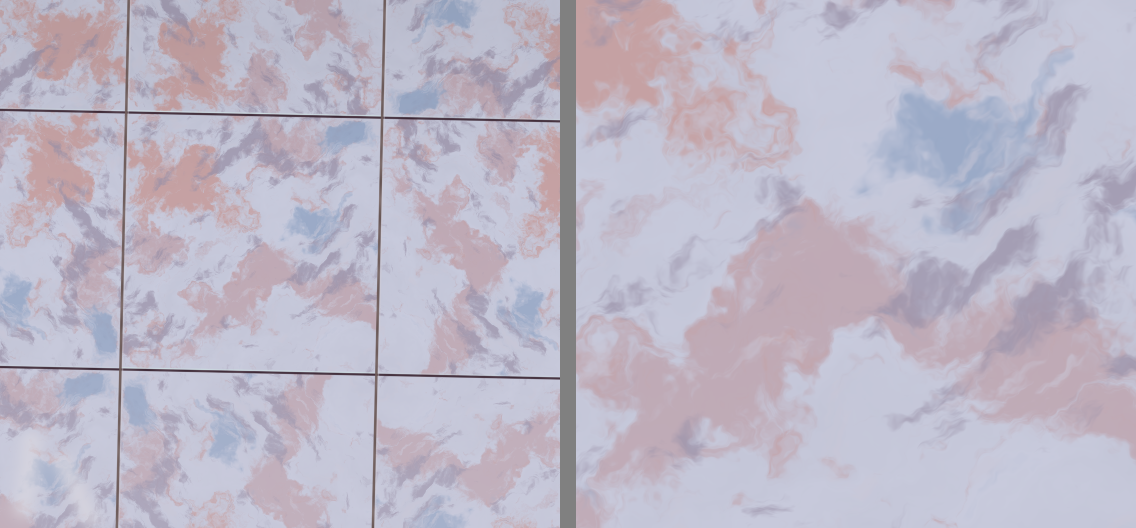
Left, the full canvas; right, a detail of the centre.
Give the GLSL for this texture, as a Shadertoy shader.

```glsl
// Glazed wall tiles with a pink, blue and mauve marbled print, slightly tilted.
// One print, built from soft spots broken up by streaky gradient noise, is
// turned by quarter turns from tile to tile; joints and glare lie on top.

vec2 gradient(vec2 cell) {
    vec3 h = fract(cell.xyx * vec3(0.1031, 0.1030, 0.0973));
    h += dot(h, h.yzx + 33.33);
    float angle = 6.2832 * fract((h.x + h.y) * h.z);
    return vec2(cos(angle), sin(angle));
}

float gradientNoise(vec2 p) {
    vec2 i = floor(p), f = p - i;
    vec2 w = f * f * f * (f * (f * 6.0 - 15.0) + 10.0);
    vec2 e = vec2(0, 1);
    float low = mix(dot(gradient(i), f), dot(gradient(i + e.yx), f - e.yx), w.x);
    float high = mix(dot(gradient(i + e), f - e), dot(gradient(i + 1.0), f - 1.0), w.x);
    return mix(low, high, w.y);
}

float fbm(vec2 p) {
    float sum = 0.0, amplitude = 0.6;
    for (int k = 0; k < 5; k++) {
        sum += amplitude * gradientNoise(p);
        p = mat2(1.6, 1.2, -1.2, 1.6) * p + 17.3;
        amplitude *= 0.58;
    }
    return sum;
}

// Soft elliptical patch
float spot(vec2 p, vec2 center, vec2 radius) {
    vec2 d = (p - center) / radius;
    return exp(-dot(d, d));
}

// Soft band along a segment
float band(vec2 p, vec2 a, vec2 b, float width) {
    vec2 ab = b - a;
    float d = length(p - a - ab * clamp(dot(p - a, ab) / dot(ab, ab), 0.0, 1.0));
    return exp(-d * d / (width * width));
}

// Marbled print on the unit square
vec3 marble(vec2 t) {
    vec2 warp = vec2(fbm(t * 5.0 + 3.0), fbm(t * 5.0 + 41.0));
    vec2 w = t + 0.12 * warp;

    // Streaks running up to the right
    vec2 s = mat2(0.80, -0.60, 0.60, 0.80) * w * vec2(1.0, 1.0);
    s *= vec2(4.5, 9.0);
    float streak = fbm(s + 1.2 * warp);
    float flake = fbm(s * 1.7 + 23.0 - warp);
    float cloud = fbm(s * 0.8 + 67.0);

    float salmon = spot(w, vec2(0.16, 0.72), vec2(0.24, 0.14))
                 + 0.5 * spot(w, vec2(0.40, 0.62), vec2(0.16, 0.07));
    float rose = 0.75 * spot(w, vec2(0.64, 0.88), vec2(0.22, 0.11))
               + 0.7 * spot(w, vec2(0.15, 0.50), vec2(0.22, 0.08))
               + 0.75 * band(w, vec2(0.28, 0.10), vec2(0.58, 0.42), 0.08)
               + 0.8 * band(w, vec2(0.58, 0.42), vec2(1.0, 0.22), 0.08);
    float blue = spot(w, vec2(0.78, 0.56), vec2(0.11, 0.11))
               + spot(w, vec2(0.86, 0.95), vec2(0.15, 0.06));
    float mauve = 0.6 * spot(w, vec2(0.08, 0.16), vec2(0.17, 0.12))
                + 0.6 * spot(w, vec2(0.50, 0.85), vec2(0.30, 0.13))
                + 0.6 * spot(w, vec2(0.88, 0.46), vec2(0.16, 0.16))
                + 0.4 * spot(w, vec2(0.12, 0.45), vec2(0.20, 0.08));

    vec3 color = vec3(0.765, 0.775, 0.845) + 0.035 * cloud;
    color = mix(color, vec3(0.735, 0.635, 0.675), 0.85 * smoothstep(0.25, 0.85, rose + 1.2 * streak + 0.08));
    color = mix(color, vec3(0.765, 0.610, 0.610), 0.90 * smoothstep(0.25, 0.80, salmon + 1.1 * streak));
    color = mix(color, vec3(0.595, 0.560, 0.650), 0.75 * smoothstep(0.30, 0.80, mauve + 1.4 * flake + 0.03));
    color = mix(color, vec3(0.570, 0.640, 0.760), 0.85 * smoothstep(0.30, 0.75, blue + 1.3 * cloud - 0.05));
    // Pale chips in the coloured areas
    return mix(color, vec3(0.78, 0.77, 0.83), 0.55 * smoothstep(0.18, 0.42, -flake));
}

float line(float d, float halfWidth, float aa) {
    return 1.0 - smoothstep(halfWidth - aa, halfWidth + aa, abs(d));
}

void mainImage(out vec4 fragColor, in vec2 fragCoord) {
    vec2 p = fragCoord / iResolution.y;
    float aa = 1.5 / iResolution.y;

    // Tilted grid; cell (0, 0) is the middle tile
    vec2 d = p - vec2(0.239, 0.787);
    vec2 grid = vec2(d.x - 0.0225 * d.y, d.y + 0.0205 * d.x) / vec2(0.485, 0.487) + vec2(0, 1);
    vec2 cell = floor(grid);

    // Quarter turn of the print in each tile
    float column = abs(cell.x);
    float turns = cell.y == 0.0 ? column : 3.0 - (cell.y < 0.0 ? cell.x : column);
    float c = cos(turns * 1.5708), s = sin(turns * 1.5708);
    vec3 color = marble(mat2(c, s, -s, c) * (grid - cell - 0.5) + 0.5);

    // Light falls off towards the top; glare at the lower left
    color = mix(color, vec3(0.79, 0.78, 0.84), 0.22 * (1.0 - smoothstep(0.0, 0.6, p.y)));
    color *= 1.01 - 0.05 * smoothstep(0.6, 1.0, p.y);
    float glare = band(p, vec2(0.045, 0.04), vec2(0.06, 0.16), 0.025)
                + band(p, vec2(0.12, 0.12), vec2(0.17, 0.02), 0.022);
    color = mix(color, vec3(0.86, 0.85, 0.88), 0.6 * min(glare, 1.0));

    // Joints: brown uprights, dark level lines with a bright lip above
    vec2 joint = grid - round(grid);
    float wear = gradientNoise(grid * 14.0);
    float lip = 0.35 + 0.45 * step(abs(grid.x - 0.5), 0.5) + 0.4 * wear;
    color = mix(color, vec3(0.80, 0.86, 0.88), lip * line(joint.y - 0.0065, 0.003, aa));
    color = mix(color, vec3(0.25, 0.17, 0.22) + 0.08 * wear, 0.95 * line(joint.y, 0.0042, aa));
    color = mix(color, vec3(0.82, 0.80, 0.83), 0.4 * line(joint.x - 0.008, 0.003, aa));
    color = mix(color, vec3(0.43, 0.36, 0.35) + 0.12 * wear, 0.95 * line(joint.x, 0.005, aa));

    fragColor = vec4(color, 1.0);
}
```
